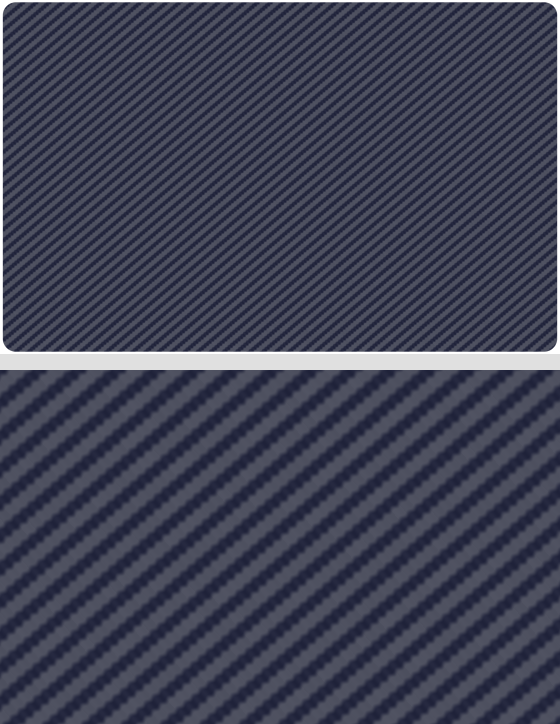
Top: the whole. Bottom: its middle third, enlarged.
Write a Shadertoy shader that draws this pattern.

```glsl
// Diagonal twill cloth: soft slate ribs over navy grooves on a rounded panel.
// A stripe phase gives the ribs, a finer phase along them gives the stitches,
// and a rounded-box distance trims the cloth against a white surround.

const vec2 REPEATS = vec2(43.0, 32.0);   // ribs across and down
const float STITCHES_PER_HEIGHT = 105.0;
const vec3 NAVY = vec3(0.135, 0.147, 0.238);
const vec3 SLATE = vec3(0.308, 0.318, 0.377);
const vec3 SURROUND = vec3(1.0);

float hash(vec2 p) {
    p = fract(p * vec2(0.1031, 0.1137));
    p += dot(p, p.yx + 33.33);
    return fract((p.x + p.y) * p.x * 17.0);
}

float roundedBox(vec2 p, vec2 halfSize, float radius) {
    vec2 q = abs(p) - halfSize + radius;
    return length(max(q, 0.0)) + min(max(q.x, q.y), 0.0) - radius;
}

// Rib height from 0 in the groove to 1 on the crest.
float ribProfile(float phase, float halfWidth, float softness) {
    float fromCrest = abs(fract(phase) - 0.5);
    return 1.0 - smoothstep(halfWidth - softness, halfWidth + softness, fromCrest);
}

vec3 twill(vec2 uv, float aspect, float pixel) {
    vec2 slope = vec2(REPEATS.x / aspect, -REPEATS.y);
    float phase = dot(uv, slope);
    vec2 along = normalize(vec2(-slope.y, slope.x));
    float threadPhase = dot(uv, along) * STITCHES_PER_HEIGHT;

    // Fine threads fade out before they become smaller than a pixel.
    float visible = 1.0 - smoothstep(0.35, 0.7, pixel * STITCHES_PER_HEIGHT);
    float thread = sin(6.28318 * threadPhase) * visible;
    float softness = max(0.13, pixel * length(slope) * 0.7);
    float rib = ribProfile(phase + 0.035 * thread, 0.27, softness);

    // Stitches show most on the flanks and in the grooves.
    vec3 color = mix(NAVY, SLATE, rib);
    color += 0.014 * thread * (1.0 - 0.7 * rib);
    float wear = hash(floor(vec2(phase, threadPhase))) - 0.5;
    return color + 0.012 * wear * rib * visible;
}

void mainImage(out vec4 fragColor, in vec2 fragCoord) {
    float pixel = 1.0 / iResolution.y;
    float aspect = iResolution.x * pixel;
    vec2 uv = fragCoord * pixel;
    vec3 cloth = twill(uv, aspect, pixel);

    // Rounded panel with a thin margin.
    vec2 center = 0.5 * vec2(aspect, 1.0);
    float edge = roundedBox(uv - center, center - vec2(0.008, 0.0065), 0.037);
    float outside = smoothstep(-0.7 * pixel, 0.7 * pixel, edge);
    fragColor = vec4(mix(cloth, SURROUND, outside), 1.0);
}
```
